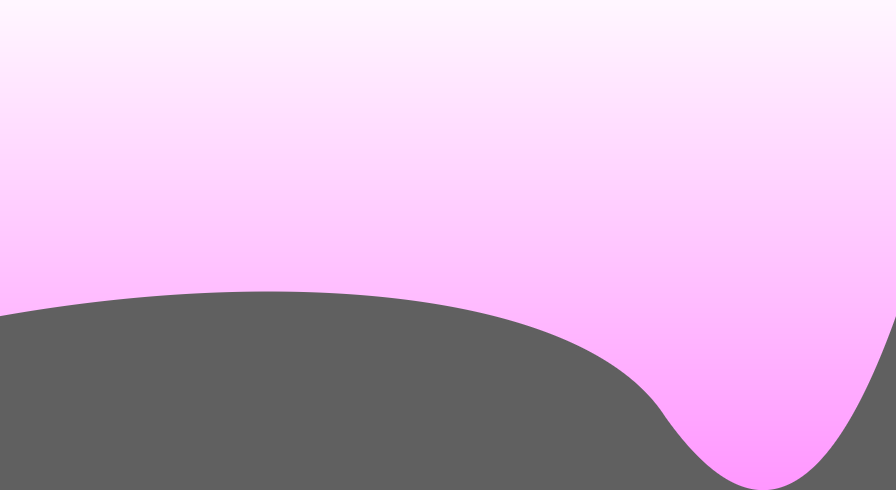
Give the GLSL for this background, as a Shadertoy shader.

```glsl
// A grey hill and valley under a soft white-to-pink vertical gradient.
// The ridge is two joined cubic Bezier curves, solved for height at each x
// by bisection, then filled below with a slope-corrected smooth edge.

const vec3 SKY_TOP = vec3(1.0, 0.967, 1.0);
const vec3 SKY_BOTTOM = vec3(1.0, 0.592, 1.0);
const vec3 HILL_GREY = vec3(0.376);

// Control values of each curve, as fractions of the canvas
const vec4 HILL_X = vec4(0.0, 0.3255, 0.6536, 0.7422);
const vec4 HILL_Y = vec4(0.3548, 0.4607, 0.4024, 0.15);
const vec4 VALLEY_X = vec4(0.7422, 0.8281, 0.9141, 1.0);
const vec4 VALLEY_Y = vec4(0.15, -0.0714, -0.0833, 0.3548);

float bezier(vec4 control, float t) {
    float s = 1.0 - t;
    return dot(control, vec4(s * s * s, 3.0 * s * s * t, 3.0 * s * t * t, t * t * t));
}

// Height of a curve whose x grows steadily with t
float curveHeight(vec4 controlX, vec4 controlY, float x) {
    float t = 0.5;
    float stepSize = 0.25;
    for (int i = 0; i < 18; i++) {
        t += bezier(controlX, t) < x ? stepSize : -stepSize;
        stepSize *= 0.5;
    }
    return bezier(controlY, t);
}

float ridgeHeight(float x) {
    return x < HILL_X.w ? curveHeight(HILL_X, HILL_Y, x)
                        : curveHeight(VALLEY_X, VALLEY_Y, x);
}

// Coverage below the ridge, softened over one pixel across the edge
float ridgeMask(vec2 uv, vec2 resolution) {
    float halfStep = 0.002;
    float left = clamp(uv.x - halfStep, 0.0, 1.0);
    float right = clamp(uv.x + halfStep, 0.0, 1.0);
    float slope = (ridgeHeight(right) - ridgeHeight(left)) / (right - left);
    slope *= resolution.y / resolution.x;
    float gap = (ridgeHeight(uv.x) - uv.y) * resolution.y;
    return clamp(0.5 + gap * inversesqrt(1.0 + slope * slope), 0.0, 1.0);
}

void mainImage(out vec4 fragColor, in vec2 fragCoord) {
    vec2 uv = fragCoord / iResolution.xy;
    vec3 sky = mix(SKY_BOTTOM, SKY_TOP, uv.y);
    float hill = ridgeMask(uv, iResolution.xy);
    fragColor = vec4(mix(sky, HILL_GREY, hill), 1.0);
}
```
